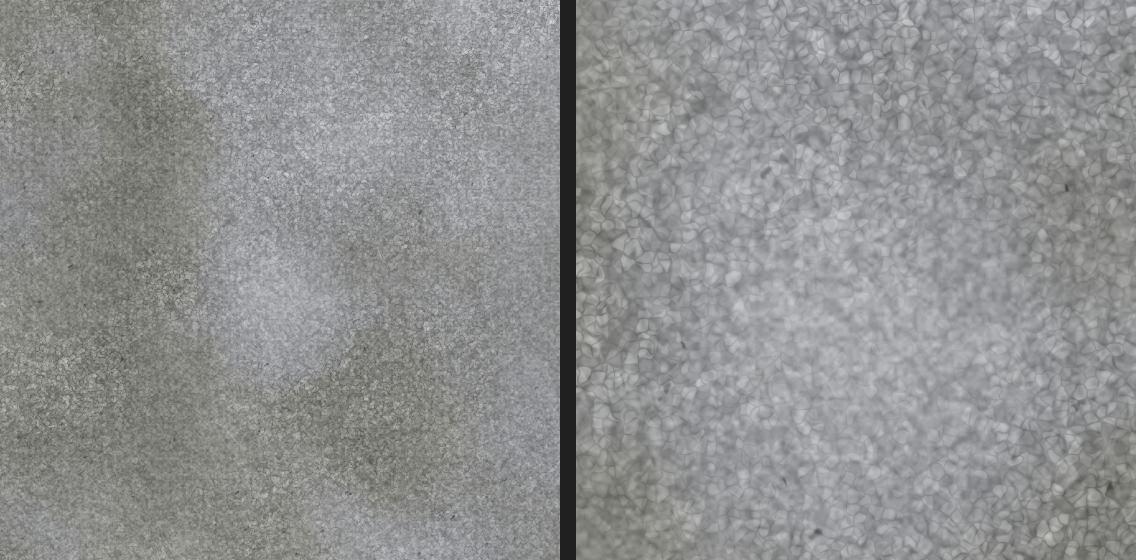
Left, the full canvas; right, a detail of the centre.
Give the GLSL for this texture, as a three.js fragment shader.

```glsl
// Weathered grey concrete: cloudy stains, packed mineral chips, fine grit and sparse pits.
varying vec2 vUv;

const float MEAN_TONE = 0.573;
const vec3 WARM_TINT = vec3(0.003, 0.004, -0.018);
const vec3 COOL_TINT = vec3(-0.007, 0.000, 0.011);

float hash(vec2 p) {
  return fract(sin(dot(p, vec2(127.1, 311.7))) * 43758.5453);
}

vec2 hash2(vec2 p) {
  return vec2(hash(p), hash(p + vec2(37.2, 17.9)));
}

// Smooth value noise centred on zero, from -0.5 to 0.5.
float noise(vec2 p) {
  vec2 cell = floor(p);
  vec2 f = fract(p);
  f = f * f * (3.0 - 2.0 * f);
  float low = mix(hash(cell), hash(cell + vec2(1.0, 0.0)), f.x);
  float high = mix(hash(cell + vec2(0.0, 1.0)), hash(cell + vec2(1.0, 1.0)), f.x);
  return mix(low, high, f.y) - 0.5;
}

// Fractal noise, turned between octaves to hide the grid.
float fbm(vec2 p) {
  mat2 turn = mat2(0.8, 0.6, -0.6, 0.8);
  float sum = 0.0;
  float weight = 0.5;
  for (int i = 0; i < 5; i++) {
    sum += weight * noise(p);
    p = turn * p * 2.03 + vec2(11.3, 5.7);
    weight *= 0.5;
  }
  return sum;
}

// Nearest distance, second nearest distance and random id of the nearest cell.
vec3 voronoi(vec2 p) {
  vec2 cell = floor(p);
  vec3 result = vec3(8.0, 8.0, 0.0);
  for (int y = -1; y <= 1; y++) {
    for (int x = -1; x <= 1; x++) {
      vec2 neighbour = cell + vec2(float(x), float(y));
      float d = length(neighbour + hash2(neighbour) - p);
      if (d < result.x) {
        result = vec3(d, result.x, hash(neighbour + 71.3));
      } else {
        result.y = min(result.y, d);
      }
    }
  }
  return result;
}

// Chips of varied brightness separated by soft dark seams.
float chips(vec2 uv, float scale) {
  vec2 p = uv * scale;
  vec2 warp = vec2(noise(p * 1.3), noise(p * 1.3 + 43.0));
  vec3 v = voronoi(p + 0.7 * warp);
  float body = smoothstep(0.02, 0.32, v.y - v.x);
  return mix(-0.45, v.z - 0.25, body);
}

// Small dark holes in a few of the cells.
float pits(vec2 uv, float scale) {
  vec2 p = uv * scale;
  vec3 v = voronoi(p + 0.35 * noise(p * 4.0));
  return step(0.94, v.z) * (1.0 - smoothstep(0.04, 0.16, v.x));
}

void main() {
  // Broad stains, and patches where the aggregate is more exposed.
  float cloud = fbm(vUv * 4.0 + 3.1);
  float exposure = clamp(1.0 + 2.6 * fbm(vUv * 6.0 + 29.0), 0.45, 1.6);

  // Aggregate in two sizes, then grit.
  float coarse = chips(vUv, 82.0);
  float small = chips(vUv + 0.37, 150.0);
  float grit = noise(vUv * 210.0) + noise(vUv * 340.0 + 9.0);

  float tone = MEAN_TONE + 0.29 * cloud;
  tone += exposure * (0.065 * coarse + 0.08 * small);
  tone += 0.11 * grit;
  tone -= 0.16 * pits(vUv, 45.0);

  // Dark stains lean warm, pale areas lean cool.
  float coolness = smoothstep(-0.16, 0.14, cloud + 0.5 * fbm(vUv * 3.0 + 61.0));
  gl_FragColor = vec4(vec3(tone) + mix(WARM_TINT, COOL_TINT, coolness), 1.0);
}
```
